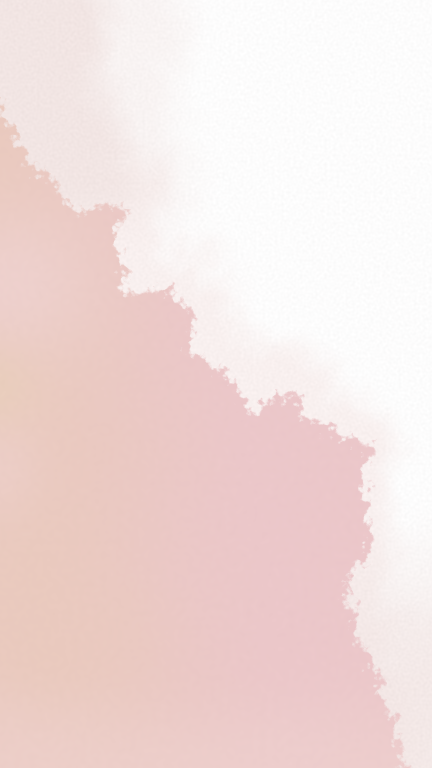
Reproduce this background procedurally as a WebGL 2 fragment shader.

```glsl
#version 300 es
precision highp float;
// Soft white cloud bank with a tufted diagonal edge over a peach and rose sky.

#define PEACH vec3(0.915, 0.790, 0.745)
#define ROSE vec3(0.922, 0.780, 0.790)
#define BLUSH vec3(0.933, 0.818, 0.808)
#define SAND vec3(0.912, 0.808, 0.735)
#define CLOUD_CORE vec3(0.990, 0.989, 0.989)
#define CLOUD_RIM vec3(0.973, 0.940, 0.936)
#define CLOUD_VEIL vec3(0.947, 0.898, 0.891)
#define BILLOW 0.019
#define FRAY 0.020
#define TUFT 0.022
#define EDGE_SOFTNESS 0.0080
#define GRAIN 0.024

uniform vec2 u_resolution;
out vec4 fragColor;

// Sky outline in canvas widths; the last point closes it far off canvas.
const int COUNT = 24;
const vec2 OUTLINE[COUNT] = vec2[COUNT](
  vec2(-0.10, 1.75), vec2(0.058, 1.42), vec2(0.14, 1.33), vec2(0.185, 1.295),
  vec2(0.282, 1.30), vec2(0.271, 1.215), vec2(0.296, 1.105), vec2(0.398, 1.106),
  vec2(0.447, 1.05), vec2(0.444, 0.963), vec2(0.528, 0.91), vec2(0.59, 0.82),
  vec2(0.625, 0.856), vec2(0.69, 0.863), vec2(0.713, 0.806), vec2(0.875, 0.736),
  vec2(0.847, 0.70), vec2(0.856, 0.505), vec2(0.81, 0.447), vec2(0.81, 0.366),
  vec2(0.845, 0.273), vec2(0.931, 0.076), vec2(0.93, -0.3), vec2(-9.0, -9.0));

vec2 hash(vec2 cell) {
  vec3 h = fract(cell.xyx * vec3(0.1031, 0.1030, 0.0973));
  h += dot(h, h.yzx + 33.33);
  return fract((h.xx + h.yz) * h.zy);
}

vec2 gradient(vec2 cell) { return hash(cell) * 2.0 - 1.0; }

float gradientNoise(vec2 p) {
  vec2 i = floor(p), f = p - i;
  vec2 w = f * f * f * (f * (f * 6.0 - 15.0) + 10.0);
  vec2 e = vec2(0.0, 1.0);
  float low = mix(dot(gradient(i), f), dot(gradient(i + e.yx), f - e.yx), w.x);
  float high = mix(dot(gradient(i + e), f - e), dot(gradient(i + 1.0), f - 1.0), w.x);
  return mix(low, high, w.y);
}

float fbm(vec2 p) {
  float sum = 0.0, amplitude = 1.0;
  for (int i = 0; i < 4; i++) {
    sum += amplitude * gradientNoise(p);
    p = mat2(1.6, 1.2, -1.2, 1.6) * p + 17.3;
    amplitude *= 0.55;
  }
  return sum;
}

// Round lumps: about +0.5 at scattered centres, negative between them.
float lumps(vec2 p) {
  vec2 cell = floor(p);
  float nearest = 2.0;
  for (int k = 0; k < 9; k++) {
    vec2 c = cell + vec2(k % 3, k / 3) - 1.0;
    nearest = min(nearest, distance(p, c + hash(c)));
  }
  return 0.48 - nearest;
}

// Signed distance to the outline: positive in the cloud, negative in the sky.
float cloudDistance(vec2 p) {
  float nearest = 100.0, side = 1.0;
  for (int i = 0; i < COUNT; i++) {
    vec2 a = OUTLINE[i], b = OUTLINE[(i + 1) % COUNT];
    vec2 edge = b - a, toP = p - a;
    vec2 gap = toP - edge * clamp(dot(toP, edge) / dot(edge, edge), 0.0, 1.0);
    nearest = min(nearest, dot(gap, gap));
    bool crosses = (a.y > p.y) != (b.y > p.y);
    if (crosses && p.x < a.x + edge.x * (p.y - a.y) / edge.y) side = -side;
  }
  return side * sqrt(nearest);
}

float glow(vec2 p, vec2 center, vec2 radius) {
  vec2 q = (p - center) / radius;
  return exp(-dot(q, q));
}

vec3 skyColor(vec2 p) {
  float drift = 0.06 * fbm(p * 3.0);
  vec3 color = mix(PEACH, ROSE, smoothstep(0.05, 0.68, p.x + 0.15 * (p.y - 0.5) + drift));
  color = mix(color, BLUSH, 0.9 * glow(p, vec2(0.03, 1.12), vec2(0.20, 0.18)));
  color = mix(color, BLUSH, 0.5 * glow(p, vec2(0.0, 0.70), vec2(0.10, 0.12)));
  color = mix(color, SAND, 0.8 * glow(p, vec2(-0.02, 0.88), vec2(0.10, 0.09)));
  color = mix(color, BLUSH, 0.6 * (1.0 - smoothstep(0.0, 0.25, p.y + drift)));
  return color + 0.3 * GRAIN * gradientNoise(p * 60.0);
}

vec3 cloudColor(vec2 p, float depth) {
  float puff = 0.06 * fbm(p * 6.0 + 4.0) + 0.04 * lumps(p * 7.0);
  float inner = depth - puff + 0.07 * smoothstep(0.80, 0.95, p.x);
  vec3 color = mix(CLOUD_RIM, CLOUD_CORE, smoothstep(0.04, 0.17, inner));

  // Tinted veils lie in two layers at the upper left and one at the lower right.
  float layers = p.x - puff + 0.1 * (p.y - 1.5);
  float upper = 1.0 - 0.6 * smoothstep(0.18, 0.32, layers) - 0.4 * smoothstep(0.34, 0.50, layers);
  upper *= smoothstep(1.18, 1.36, p.y);
  float lower = 1.0 - smoothstep(0.20, 0.64, p.y - puff);
  color = mix(color, CLOUD_VEIL, max(upper, 0.85 * lower));
  return color + GRAIN * gradientNoise(p * 140.0);
}

void main() {
  vec2 p = gl_FragCoord.xy / u_resolution.x;

  // Billows bend the outline, lumps and fine noise break it into tufts.
  vec2 bend = vec2(fbm(p * 16.0), fbm(p * 16.0 + 31.7));
  float depth = cloudDistance(p + BILLOW * bend);
  float tufts = lumps(p * 28.0 + 0.4 * bend) + 0.9 * lumps(p * 66.0);
  float frayed = depth + TUFT * tufts + FRAY * fbm(p * 48.0 + 9.0);

  float softness = max(EDGE_SOFTNESS, 1.0 / u_resolution.x);
  float cover = smoothstep(-softness, softness, frayed);
  vec3 color = mix(skyColor(p), cloudColor(p, depth), cover);
  fragColor = vec4(clamp(color, 0.0, 1.0), 1.0);
}
```
